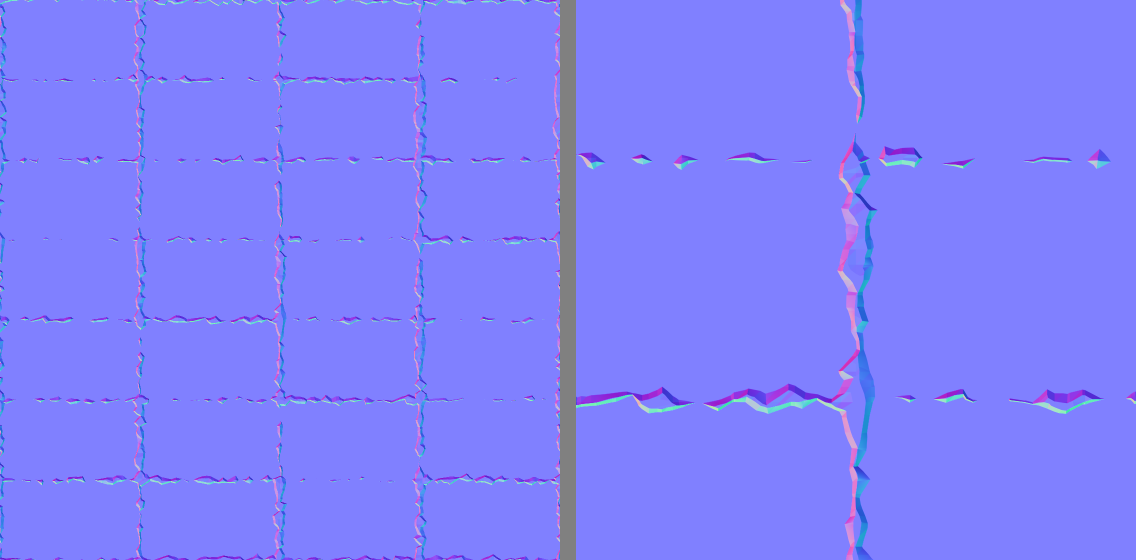
Left: the whole. Right: its middle third, enlarged.
This texture map is drawn by a WebGL 2 fragment shader. Its source:

```glsl
#version 300 es
precision highp float;
// Tangent-space normal map of a 4 by 7 tile grid with worn, chipped joints.
// Each joint is a groove between two jagged polyline walls; the normal comes
// from finite differences of the groove height. All lengths are canvas units.

uniform vec2 u_resolution;
out vec4 outColor;

const vec2  TILES        = vec2(4.0, 7.0);
const vec2  KNOTS        = vec2(24.0, 15.0);      // wall corners per tile edge, along x and y
const vec2  VERT_INSET   = vec2(0.0016, 0.0082);  // half width range of vertical joints
const vec2  HORIZ_INSET  = vec2(-0.0012, 0.0046); // half width range of horizontal joints
const vec2  VERT_SLOPE   = vec2(0.80, 1.10);      // walls right and left of the joint
const vec2  HORIZ_SLOPE  = vec2(0.78, 1.45);      // walls above and below the joint
const float CHIP         = 0.0085;  // width change shared by both walls
const float JAG          = 0.0058;  // width change of one wall alone
const float MEANDER      = 0.0040;  // sideways wander of the joint
const float CORNER_WEAR  = 0.0050;  // extra width where joints cross
const float CORNER_REACH = 1.6;     // in knots
const float MAX_WIDTH    = 0.0110;  // cap that leaves some straight runs
const float KNOT_JITTER  = 0.75;
const float DEPTH        = 0.0038;
const float FACET_COUNT  = 110.0;
const float FACET_WARP   = 0.0036;
const float FLOOR_RELIEF = 0.5;
const float NORMAL_STEP  = 0.0002;
const int   SAMPLES      = 2;       // per pixel side

vec4 hash4(vec3 p) {
    vec4 q = fract(p.xyzx * vec4(0.1031, 0.1030, 0.0973, 0.1099));
    q += dot(q, q.wzxy + 33.33);
    return fract((q.xxyz + q.yzzw) * q.zywx);
}

// Piecewise linear noise on a triangle lattice: flat, angular facets.
vec3 latticeValue(vec2 i) {
    return hash4(vec3(mod(i, FACET_COUNT), 71.0)).xyz;
}

vec3 facetNoise(vec2 p) {
    vec2 i = floor(p);
    vec2 f = p - i;
    vec2 stepDir = f.x > f.y ? vec2(1.0, 0.0) : vec2(0.0, 1.0);
    float major = max(f.x, f.y);
    float minor = min(f.x, f.y);
    return latticeValue(i) * (1.0 - major)
         + latticeValue(i + stepDir) * (major - minor)
         + latticeValue(i + 1.0) * minor;
}

float knotPosition(float k, float count, float id) {
    return k + KNOT_JITTER * (hash4(vec3(mod(k, count), id, 5.0)).x - 0.5);
}

// Wall offsets (xy) and slope factors (zw) of both walls at one knot.
vec4 knotWalls(float k, float count, float perTile, float id, vec2 inset) {
    k = mod(k, count);
    float segment = floor(k / perTile);
    float crossing = abs(fract(k / perTile + 0.5) - 0.5) * perTile;
    float base = mix(inset.x, inset.y, hash4(vec3(segment, id, 23.0)).x);
    vec4 r = hash4(vec3(k, id, 41.0));
    vec4 s = hash4(vec3(k, id, 59.0));
    float common_ = base + CHIP * (r.x - 0.5)
                  + CORNER_WEAR * max(1.0 - crossing / CORNER_REACH, 0.0);
    vec2 width = min(common_ + JAG * (r.yz - 0.5), vec2(MAX_WIDTH));
    width += MEANDER * (r.w - 0.5) * vec2(1.0, -1.0);
    return vec4(width, 0.5 + 1.2 * s.xy);
}

// Groove height: t is the offset across the joint, s the position along it.
float joint(float t, float s, float perTile, float tiles, float id, vec2 inset, vec2 slope) {
    float count = perTile * tiles;
    s *= count;
    float k = floor(s + 0.5);
    if (s < knotPosition(k, count, id)) k -= 1.0;
    float a = knotPosition(k, count, id);
    float b = knotPosition(k + 1.0, count, id);
    vec4 walls = mix(knotWalls(k, count, perTile, id, inset),
                     knotWalls(k + 1.0, count, perTile, id, inset), (s - a) / (b - a));
    vec2 rise = slope * walls.zw * (vec2(t, -t) - walls.xy);
    return min(max(rise.x, rise.y), 0.0);
}

float height(vec2 p) {
    vec3 facet = facetNoise(p * FACET_COUNT);
    p += FACET_WARP * (facet.xy - 0.5);
    vec2 line = floor(p * TILES + 0.5);
    vec2 across = p - line / TILES;
    line = mod(line, TILES);
    float vertical = joint(across.x, p.y, KNOTS.y, TILES.y, line.x + 3.0,
                           VERT_INSET, VERT_SLOPE);
    float horizontal = joint(across.y, p.x, KNOTS.x, TILES.x, line.y + 13.0,
                             HORIZ_INSET, HORIZ_SLOPE);
    float grooveFloor = -DEPTH * (1.0 - FLOOR_RELIEF * max(facet.z - 0.5, 0.0));
    return max(min(vertical, horizontal), grooveFloor);
}

vec3 surfaceNormal(vec2 p) {
    vec2 e = vec2(NORMAL_STEP, 0.0);
    vec2 gradient = vec2(height(p + e.xy) - height(p - e.xy),
                         height(p + e.yx) - height(p - e.yx)) / (2.0 * NORMAL_STEP);
    return normalize(vec3(-gradient, 1.0));
}

void main() {
    // Average a small sample grid to smooth the edges.
    vec3 color = vec3(0.0);
    for (int y = 0; y < SAMPLES; y++) {
        for (int x = 0; x < SAMPLES; x++) {
            vec2 offset = (vec2(x, y) + 0.5) / float(SAMPLES) - 0.5;
            color += 0.5 + 0.5 * surfaceNormal((gl_FragCoord.xy + offset) / u_resolution);
        }
    }
    outColor = vec4(color / float(SAMPLES * SAMPLES), 1.0);
}
```
